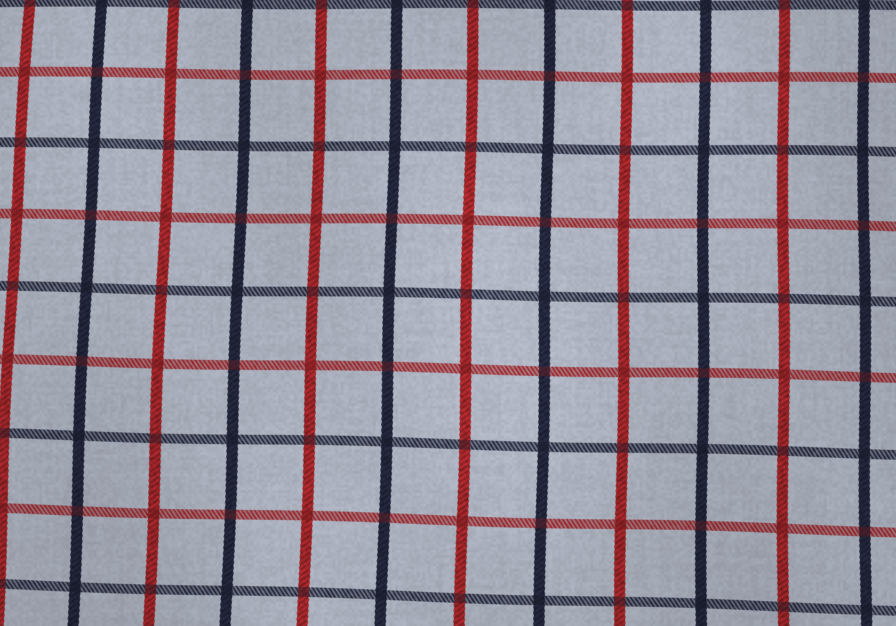
Reproduce this texture procedurally as a Shadertoy shader.

```glsl
// Woven cotton check: red and navy lines on pale blue-grey cloth, gently skewed.
#define GROUND vec3(0.650, 0.672, 0.722)
#define RED vec3(0.580, 0.135, 0.150)
#define NAVY vec3(0.125, 0.137, 0.215)
#define WARP_WIDTH 0.0124
#define WEFT_WIDTH 0.0108
#define TWILL_COUNT 215.0
#define THREAD_COUNT 330.0
#define GRAIN 0.075
#define FOLD_DEPTH 0.025
#define VIGNETTE 0.22

const float TAU = 6.2831853;

float hash(vec2 p) {
    p = fract(p * vec2(0.1031, 0.1137));
    p += dot(p, p.yx + 33.33);
    return fract((p.x + p.y) * p.x * 7.13 + p.y * 5.71);
}

// Smooth noise over hashed cells.
float cellNoise(vec2 p) {
    vec2 i = floor(p), f = fract(p);
    f = f * f * (3.0 - 2.0 * f);
    return mix(mix(hash(i), hash(i + vec2(1, 0)), f.x),
               mix(hash(i + vec2(0, 1)), hash(i + vec2(1, 1)), f.x), f.y);
}

// Lines at start + pitch*n + growth*n*n: returns (distance to nearest, its index).
vec2 nearestLine(float pos, float start, float pitch, float growth) {
    float root = sqrt(max(pitch * pitch + 4.0 * growth * (pos - start), 1e-5));
    float index = (root - pitch) / (2.0 * growth);
    float n = floor(index + 0.5);
    return vec2(abs(index - n) * root, n);
}

float band(float dist, float width, float blur) {
    return 1.0 - smoothstep(-blur, blur, dist - 0.5 * width);
}

void mainImage(out vec4 fragColor, in vec2 fragCoord) {
    float pixel = 1.0 / iResolution.x;
    float aspect = iResolution.y * pixel;
    vec2 p = vec2(fragCoord.x, iResolution.y - fragCoord.y) * pixel; // y runs down
    float down = p.y / aspect;
    float blur = max(0.9 * pixel, 0.0009);

    // Slight waviness of the cloth
    vec2 q = p + 0.0011 * vec2(sin(p.y * 17.0 + p.x * 5.0), sin(p.x * 15.0 + p.y * 4.0));
    q.x += 0.004 * sin(down * TAU * 0.5) * (1.0 - smoothstep(0.0, 0.3, p.x));

    // Line layout: pitch grows to the right and downwards
    vec2 warp = nearestLine(q.x, 0.0339 - 0.0365 * down, 0.0799 + 0.0036 * down, 0.000417);
    vec2 weft = nearestLine(q.y, 0.0026 + 0.0039 * p.x, 0.0775 + 0.0031 * p.x, 0.00046);
    vec3 warpColor = mix(RED, NAVY, mod(warp.y, 2.0));
    vec3 weftColor = mix(NAVY, RED, mod(weft.y, 2.0));

    // Twill: diagonal floats across the weft, rope-like ribs along the warp
    float twill = 0.5 + 0.5 * sin(TAU * TWILL_COUNT * (q.x - 0.65 * q.y));
    float ribs = sin(TAU * TWILL_COUNT * (0.75 * q.y + 0.5 * q.x));
    float warpMask = band(warp.x, WARP_WIDTH + 0.0007 * ribs, blur);
    float weftMask = band(weft.x, WEFT_WIDTH, blur);

    // Plain ground with fine threads and uneven slubs
    vec2 thread = p * THREAD_COUNT;
    float grain = cellNoise(thread) - 0.5;
    float slub = cellNoise(thread * vec2(0.06, 0.8)) + cellNoise(thread * vec2(0.8, 0.06)) - 1.0;
    vec3 color = GROUND * (1.0 + GRAIN * (grain + 0.4 * slub));

    // Weft shows half covered by pale yarn, warp lies nearly solid on top
    float cover = mix(0.46, 0.94, twill) - 0.15 * grain;
    color = mix(color, mix(GROUND, weftColor, cover), weftMask);
    vec3 yarn = warpColor * (1.0 + 0.13 * ribs + 0.25 * grain);
    yarn = mix(yarn, mix(yarn, weftColor, 0.35) * 0.88, weftMask);
    color = mix(color, yarn, warpMask);

    // Soft folds and light falling off toward the edges
    float folds = sin(p.x * 9.0 + p.y * 5.0 + 0.8) + 0.6 * sin(p.x * 19.0 - p.y * 7.0);
    vec2 fromCenter = vec2(p.x - 0.48, (down - 0.42) * 0.85);
    float light = 1.04 + FOLD_DEPTH * folds - VIGNETTE * dot(fromCenter, fromCenter);
    fragColor = vec4(clamp(color * light, 0.0, 1.0), 1.0);
}
```
